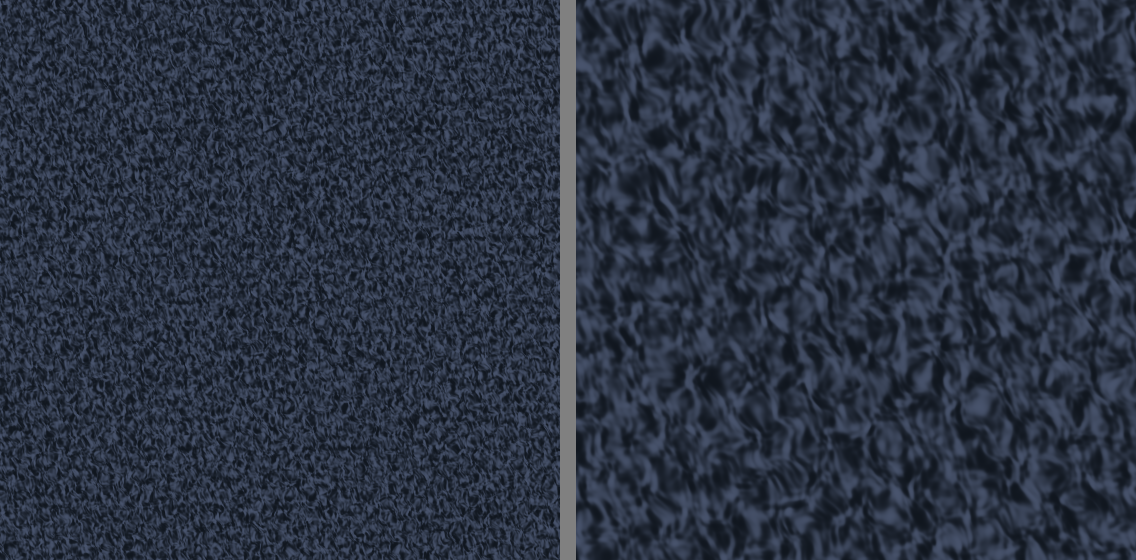
Left: the whole. Right: its middle third, enlarged.
Give the GLSL for this texture, as a Shadertoy shader.

```glsl
// Navy fleece: short, steep, wavering strands with dark pits between them.
// Lightly warped noise gives the pile height, a sideways difference lights it,
// and a soft tone curve spreads the result over a range of slate blues.

// Integer hash of a lattice cell, giving a gradient in -1..1
vec2 cellGradient(vec2 cell) {
    uvec2 q = uvec2(ivec2(cell) + 4096);
    q = q * 1664525u + 1013904223u;
    q.x += q.y * 1664525u;
    q.y += q.x * 1664525u;
    q ^= q >> 16u;
    q.x += q.y * 1664525u;
    q.y += q.x * 1664525u;
    q ^= q >> 16u;
    return vec2(q & 65535u) / 32767.5 - 1.0;
}

// Gradient noise scaled to a spread of about one
float noise(vec2 p) {
    vec2 cell = floor(p), f = p - cell;
    vec2 s = f * f * f * (f * (f * 6.0 - 15.0) + 10.0);
    vec2 e = vec2(1, 0);
    float bottom = mix(dot(cellGradient(cell), f),
                       dot(cellGradient(cell + e.xy), f - e.xy), s.x);
    float top = mix(dot(cellGradient(cell + e.yx), f - e.yx),
                    dot(cellGradient(cell + e.xx), f - e.xx), s.x);
    return 5.7 * mix(bottom, top, s.y);
}

// Height of the pile: strands, tufts, pits and fine fibres
float pileHeight(vec2 p) {
    vec2 warp = vec2(noise(p * 52.0 + 17.0), noise(p * 52.0 + 71.0));
    vec2 q = p + 0.0013 * warp;
    q.x += 0.25 * q.y;

    float n = noise(q * vec2(84, 58) + 9.0);
    float strands = (0.9 - sqrt(n * n + 0.12)) / 0.55;
    float tufts = noise(q * vec2(128, 88) + 33.0);
    float pits = noise(p * 62.0 + 5.0);
    float fibres = noise(q * vec2(240, 185) + 51.0);
    return 0.42 * strands + 0.62 * tufts + 0.36 * pits + 0.36 * fibres;
}

void mainImage(out vec4 fragColor, in vec2 fragCoord) {
    vec2 uv = fragCoord / iResolution.y;

    // Light falls from the upper left
    float height = pileHeight(uv);
    float relief = height - pileHeight(uv + vec2(-0.0024, 0.0012));
    float wear = 0.06 * noise(uv * 6.0 + 2.0);
    float light = height + 0.32 * relief + wear;

    // Soft spread of tones from shadowed pits to lit crests
    float tone = 1.0 / (1.0 + exp(-1.15 * light));
    vec3 shadow = vec3(0.06, 0.083, 0.115);
    vec3 crest = vec3(0.29, 0.335, 0.435);
    fragColor = vec4(mix(shadow, crest, pow(tone, 1.2)), 1.0);
}
```
